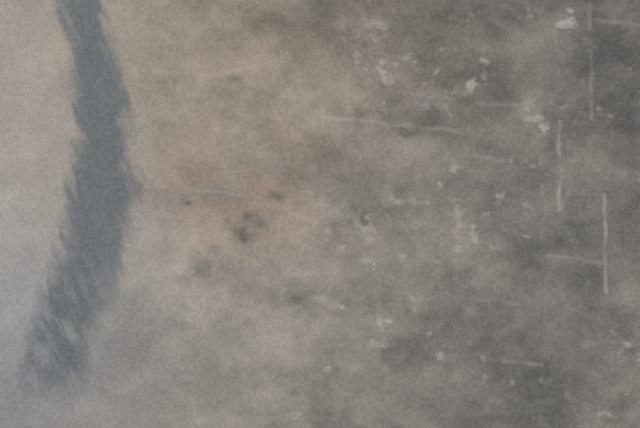
Give the GLSL for this texture, as a Shadertoy shader.

```glsl
// A worn, stained concrete wall: a warm pale side fading into a dark grey one,
// a brushed blue-grey stripe, soft dark stains, faint pale scratches and grain.
// Layers of value noise are mixed over one tonal ramp; one unit is the height.

const vec3 DARK_STONE  = vec3(0.365, 0.362, 0.352);
const vec3 PALE_STONE  = vec3(0.675, 0.645, 0.61);
const vec3 STRIPE_BLUE = vec3(0.405, 0.428, 0.442);
const vec3 STAIN_GREEN = vec3(0.34, 0.345, 0.33);
const vec3 CHALK       = vec3(0.67, 0.65, 0.63);
const vec3 TAN_TINT    = vec3(1.03, 0.995, 0.95);
const vec3 PINK_TINT   = vec3(1.06, 0.98, 0.94);
const vec3 COOL_TINT   = vec3(0.94, 0.98, 1.04);
const float BROAD_MOTTLE = 0.66;
const float MID_MOTTLE = 0.52;
const float FINE_MOTTLE = 0.26;
const float GRAIN = 0.055;
const int STAINS = 24;
const int SCRATCHES = 13;

float hash(vec2 p) {
    vec3 q = fract(vec3(p.xyx) * 0.1031);
    q += dot(q, q.yzx + 33.33);
    return fract((q.x + q.y) * q.z);
}

float noise(vec2 p) {
    vec2 i = floor(p), f = fract(p);
    f = f * f * (3.0 - 2.0 * f);
    return mix(mix(hash(i), hash(i + vec2(1, 0)), f.x),
               mix(hash(i + vec2(0, 1)), hash(i + vec2(1, 1)), f.x), f.y);
}

float fbm(vec2 p) {
    float sum = 0.0, amp = 0.5;
    for (int i = 0; i < 5; i++) {
        sum += amp * noise(p);
        p = mat2(1.6, 1.2, -1.2, 1.6) * p + 7.3;
        amp *= 0.52;
    }
    return sum;
}

// Soft round mask that is 1 at its centre
float blob(vec2 p, vec2 centre, vec2 radius) {
    vec2 d = (p - centre) / radius;
    return exp(-dot(d, d));
}

// Painted stripe with dry-brush edges, breaking up at its lower end
float stripe(vec2 p) {
    float t = 1.0 - p.y;
    float low = smoothstep(0.58, 0.78, t);
    float centre = 0.19 + 0.05 * sin(4.19 * t) - 0.04 * low;
    float halfWidth = 0.048 + 0.018 * smoothstep(0.0, 0.4, t) + 0.016 * low;
    float brush = fbm(vec2((p.x + 0.4 * p.y) * 55.0, p.y * 18.0));
    float ragged = 0.07 * (brush - 0.5) + 0.05 * (fbm(p * 9.0) - 0.5);
    float cover = 1.0 - smoothstep(-0.028, 0.03, abs(p.x - centre) - halfWidth + ragged);
    float worn = mix(1.0, smoothstep(0.28, 0.65, brush), 0.12 + 0.6 * low);
    return cover * worn * (1.0 - smoothstep(0.84, 0.97, t)) * 0.92;
}

// Scattered dark stains, broken up by noise
float stains(vec2 p, float width) {
    float sum = 0.0;
    vec2 warped = p + 0.09 * (vec2(fbm(p * 14.0), fbm(p * 14.0 + 31.0)) - 0.5);
    for (int i = 0; i < STAINS; i++) {
        float k = float(i);
        vec2 centre = vec2(mix(0.32, width, fract(k * 0.618 + 0.1)), hash(vec2(k, 4.7)));
        vec2 radius = mix(vec2(0.022, 0.016), vec2(0.065, 0.038), hash(vec2(k, 9.1)));
        sum += blob(warped, centre, radius) * mix(0.35, 0.95, hash(vec2(k, 2.3)));
    }
    return min(sum, 1.0) * smoothstep(0.25, 0.6, fbm(p * 24.0 + 5.0));
}

// Faint chalky lines, mostly level and sloping down a little, some upright
float scratches(vec2 p, float width) {
    float sum = 0.0;
    vec2 wobble = 0.008 * (vec2(noise(p * 24.0), noise(p * 24.0 + 9.0)) - 0.5);
    for (int i = 0; i < SCRATCHES; i++) {
        float k = float(i);
        vec2 start = vec2(mix(0.2, width, sqrt(hash(vec2(k, 6.2)))), hash(vec2(k, 8.8)));
        vec2 dir = i % 3 == 2 ? vec2(0.01, -1.0) : vec2(0.994, -0.11);
        float len = mix(0.07, 0.36, pow(hash(vec2(k, 1.9)), 2.0));
        vec2 d = p + wobble - start;
        float along = clamp(dot(d, dir), 0.0, len);
        float line = 1.0 - smoothstep(0.0, 0.009, length(d - dir * along));
        sum = max(sum, line * mix(0.2, 0.55, hash(vec2(k, 3.4))));
    }
    return sum * smoothstep(0.25, 0.65, fbm(p * 22.0));
}

void mainImage(out vec4 fragColor, in vec2 fragCoord) {
    vec2 p = fragCoord / iResolution.y;
    float width = iResolution.x / iResolution.y;
    float side = p.x / width;

    // Tonal ramp from pale left to dark right, with mottling at three sizes
    float tone = mix(0.84, 0.27, smoothstep(0.0, 0.92, side));
    tone -= 0.17 * smoothstep(0.45, 0.0, p.y) * (1.0 - side);
    tone -= 0.10 * smoothstep(0.5, 1.0, p.y) * smoothstep(0.55, 0.9, side);
    float rough = mix(0.45, 1.0, smoothstep(0.1, 0.45, side));
    tone += BROAD_MOTTLE * rough * (fbm(p * vec2(4.0, 5.0)) - 0.48);
    tone += MID_MOTTLE * rough * (fbm(p * vec2(13.0, 17.0) + 11.0) - 0.48);
    tone += FINE_MOTTLE * rough * (fbm(p * vec2(42.0, 50.0) + 23.0) - 0.5);
    vec3 color = mix(DARK_STONE, PALE_STONE, clamp(tone, 0.0, 1.1));

    // Local tints: tan above, pink in the middle, cool in the lower left
    float patchy = smoothstep(0.3, 0.65, fbm(p * 7.0 + 19.0));
    color *= mix(vec3(1), TAN_TINT, blob(p, vec2(0.6, 0.9), vec2(0.42, 0.3)));
    color *= mix(vec3(1), PINK_TINT, patchy * blob(p, vec2(0.56, 0.55), vec2(0.2, 0.15)));
    color *= mix(vec3(1), COOL_TINT, blob(p, vec2(0.0, 0.2), vec2(0.32, 0.3)));

    // Paint, stains, chalk flecks and scratches
    color = mix(color, STRIPE_BLUE, stripe(p));
    color = mix(color, STAIN_GREEN, 0.8 * stains(p, width));
    float flecks = smoothstep(0.60, 0.86, fbm(p * vec2(30.0, 36.0) + 2.0))
                 * smoothstep(0.4, 0.65, fbm(p * 6.0 + 3.0)) * smoothstep(0.25, 0.65, side);
    color = mix(color, CHALK, max(0.85 * flecks, scratches(p, width)));

    // Fine grain
    color += GRAIN * (noise(p * 230.0) - 0.5);
    fragColor = vec4(color, 1.0);
}
```
